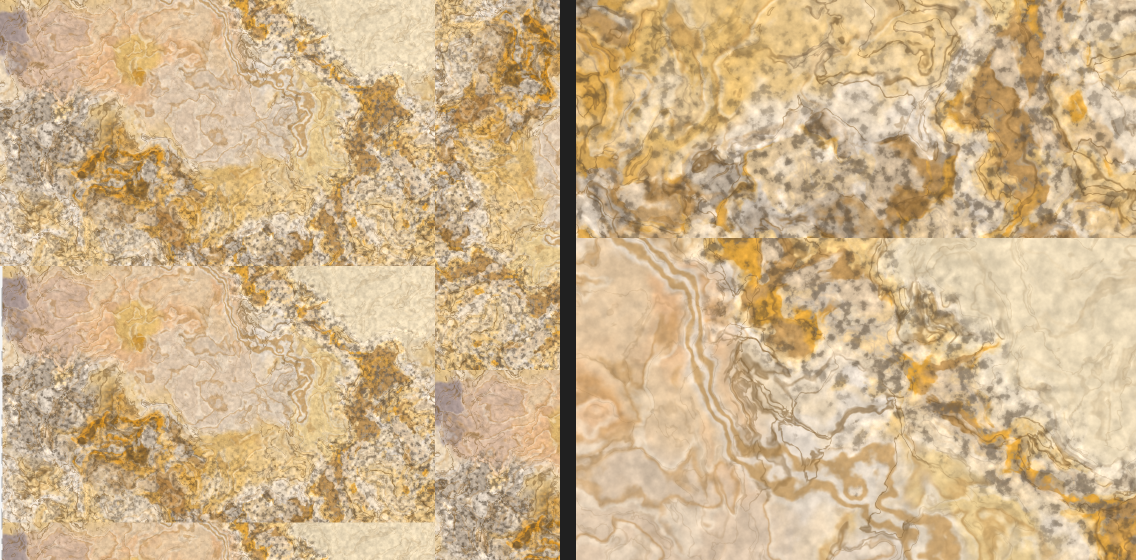
Left: the whole. Right: its middle third, enlarged.
Reproduce this texture procedurally as a Shadertoy shader.

```glsl
float hash(vec2 p) {
    vec3 h = fract(p.xyx * vec3(0.1031, 0.1030, 0.0973));
    h += dot(h, h.yzx + 33.33);
    return fract((h.x + h.y) * h.z);
}

float noise(vec2 p) {
    vec2 i = floor(p), f = fract(p);
    f = f * f * (3.0 - 2.0 * f);
    return mix(mix(hash(i), hash(i + vec2(1, 0)), f.x),
               mix(hash(i + vec2(0, 1)), hash(i + vec2(1, 1)), f.x), f.y);
}

float fbm(vec2 p) {
    float sum = 0.0, amp = 0.52;
    for (int i = 0; i < 5; i++, amp *= 0.5) {
        sum += amp * noise(p);
        p = mat2(1.6, 1.2, -1.2, 1.6) * p + 17.3;
    }
    return sum;
}

// Tilted ellipse with a slightly soft edge
float spot(vec2 p, vec2 centre, vec2 radius, float tilt) {
    float c = cos(tilt), s = sin(tilt);
    p = mat2(c, -s, s, c) * (p - centre);
    return 1.0 - smoothstep(0.8, 1.15, length(p / radius));
}

// Distance to a chain of segments
float chain(vec2 p, vec2 pts[5]) {
    float d = 1e3;
    for (int i = 0; i < 4; i++) {
        vec2 a = p - pts[i], b = pts[i + 1] - pts[i];
        d = min(d, length(a - b * clamp(dot(a, b) / dot(b, b), 0.0, 1.0)));
    }
    return d;
}

// One stone slab; q is in hundredths of the canvas from its top left corner
vec3 slab(vec2 q) {
    vec2 swirl = vec2(fbm(q * 0.11), fbm(q * 0.11 + 40.0)) - 0.5;
    vec2 ripple = vec2(fbm(q * 0.35 + 9.0), fbm(q * 0.35 + 70.0)) - 0.5;
    vec2 p = q + 12.0 * swirl + 3.0 * ripple;
    float cloud = fbm(p * 0.3 + 5.0), crumb = fbm(p * 0.3 + 3.0 * ripple + 80.0);
    float grain = fbm(q * 2.0 + 31.0), stain = fbm(p * 0.17 + 20.0);

    vec3 ochre = vec3(0.82, 0.60, 0.22), umber = vec3(0.67, 0.52, 0.32);
    vec3 grey = vec3(0.69, 0.63, 0.56), gold = vec3(0.86, 0.71, 0.44);
    vec3 chalk = vec3(0.89, 0.84, 0.78), cream = vec3(0.90, 0.82, 0.70);

    // Pale ground and broad stains
    vec3 col = mix(cream, chalk, smoothstep(0.38, 0.58, cloud));
    float bright = spot(p, vec2(66, 7), vec2(14, 10), 0.4);
    col = mix(col, gold, 0.7 * smoothstep(0.48, 0.62, stain) * (1.0 - bright));
    col = mix(col, vec3(0.92, 0.85, 0.72), bright);
    float peach = spot(p, vec2(27, 10), vec2(19, 13), 0.45);
    col = mix(col, mix(vec3(0.87, 0.70, 0.53), vec3(0.87, 0.76, 0.62), smoothstep(0.4, 0.65, stain)), peach);
    float mauve = spot(p, vec2(40, 21), vec2(14, 7), 0.3);
    col = mix(col, vec3(0.84, 0.76, 0.67), 0.85 * mauve);
    float cape = spot(p, vec2(57, 26), vec2(4.5, 11), -0.15);
    col = mix(col, vec3(0.90, 0.79, 0.57), cape);
    col = mix(col, vec3(0.82, 0.70, 0.60), spot(p, vec2(9, 8), vec2(6, 9), 0.0));
    col = mix(col, vec3(0.64, 0.57, 0.55), spot(p, vec2(3.5, 7), vec2(4, 5), 0.3));

    // Weathered grey patches streaked with ochre
    float worn = spot(p, vec2(8, 24), vec2(9, 10), 0.3);
    col = mix(col, grey, worn * smoothstep(0.30, 0.52, crumb));
    float ash = spot(p, vec2(27, 36), vec2(17, 8), 0.55);
    float base = spot(p, vec2(45, 45), vec2(20, 5), 0.0);
    vec3 silt = mix(grey, umber, smoothstep(0.44, 0.6, cloud));
    silt = mix(silt, ochre, 0.8 * smoothstep(0.50, 0.58, fbm(p * 0.4 + 55.0)));
    col = mix(col, silt, max(0.85 * ash, base * smoothstep(0.38, 0.54, crumb)));

    // Golden pockets
    col = mix(col, gold, spot(p, vec2(24, 12), vec2(5, 6), 0.2));
    col = mix(col, ochre, spot(p, vec2(24, 16), vec2(2, 1.6), 0.3));
    float pocket = spot(p, vec2(40, 34), vec2(5, 6.5), 0.2);
    col = mix(col, gold, pocket);
    float rust = spot(p, vec2(20, 31), vec2(7, 7), 0.4);
    col = mix(col, mix(vec3(0.80, 0.55, 0.15), vec3(0.52, 0.39, 0.20),
              smoothstep(0.44, 0.64, crumb)), rust * smoothstep(0.36, 0.48, cloud));
    float lens = spot(p, vec2(30, 42), vec2(4, 2), 0.5);
    col = mix(col, mix(vec3(0.42, 0.31, 0.18), vec3(0.66, 0.49, 0.28), lens), sqrt(lens));

    // Agate banding, strongest in the smooth stains
    float agate = max(max(peach, mauve), max(pocket, cape));
    float layer = fbm(p * 0.07 + 2.0) * 65.0 + 4.0 * cloud;
    float band = mix(0.65, 0.85, agate) * (1.0 - 0.8 * bright);
    col = mix(col, vec3(0.70, 0.52, 0.29), 0.55 * band * pow(0.5 + 0.5 * sin(layer), 12.0));
    col = mix(col, vec3(0.93, 0.87, 0.78), 0.55 * band * pow(0.5 + 0.5 * sin(layer + 1.2), 9.0));

    // Rim around the peach stain
    float rim = chain(p, vec2[5](vec2(25, -1), vec2(37, 5), vec2(43, 13), vec2(51, 16), vec2(55, 27)));
    col = mix(col, chalk, 0.8 * (1.0 - smoothstep(0.7, 1.8, rim)));
    col = mix(col, vec3(0.74, 0.58, 0.36), 0.8 * (1.0 - smoothstep(0.1, 0.4, abs(rim - 0.5))));

    // Ragged rusty veins
    float vein = chain(p, vec2[5](vec2(42, -2), vec2(54, 8), vec2(65, 18), vec2(68, 28), vec2(58, 41)));
    float branch = chain(p, vec2[5](vec2(62, 16), vec2(68, 20), vec2(73, 27), vec2(75, 36), vec2(78, 46)));
    float ragged = min(vein, branch + 0.5) + 9.0 * (crumb - 0.5);
    vec3 ore = mix(ochre, umber, smoothstep(0.36, 0.56, cloud));
    ore = mix(ore, grey, 0.7 * smoothstep(0.46, 0.62, crumb + 0.6 * (grain - 0.5)));
    col = mix(col, gold, 0.6 * (1.0 - smoothstep(3.0, 5.0, ragged)));
    col = mix(col, ore, 0.95 * (1.0 - smoothstep(1.5, 3.0, ragged)));

    // Cracks, crumbs and grain
    float rough = max(max(worn, max(base, 0.7 * ash)), 1.0 - smoothstep(3.0, 9.0, ragged));
    rough = max(rough, 0.6 * smoothstep(28.0, 40.0, q.y));
    float calm = 1.0 - 0.75 * max(bright, agate);
    for (float size = 0.2; size < 0.6; size *= 2.2) {
        float crack = abs(fbm(p * size + 60.0) - 0.5);
        col = mix(col, vec3(0.50, 0.37, 0.20), 0.6 * max(calm, rough) * (1.0 - smoothstep(0.0, 0.03, crack)));
    }
    col = mix(col, chalk, 0.6 * rough * smoothstep(0.52, 0.60, fbm(p * 0.35 + 90.0)));
    col = mix(col, vec3(0.45, 0.37, 0.28), 0.4 * rough * smoothstep(0.56, 0.70, grain));
    return col * (1.02 + mix(0.25, 0.65, rough) * (0.5 - grain) + 0.15 * (0.5 - crumb));
}

// Slabs laid in two columns; the upper right one is turned a quarter
vec3 paving(vec2 uv) {
    vec2 d = vec2(uv.x, 1.0 - uv.y), q = d - vec2(0.777, 0.661);
    if (d.x < 0.777) q = d - vec2(0, d.y < 0.475 ? 0.0 : d.y < 0.933 ? 0.475 : 0.933);
    else if (d.y < 0.661) q = vec2(d.y + 0.111, 1.2526 - d.x);
    // Chipped white joint on the left
    float chip = step(0.0025, d.x) * step(0.45, noise(d * 90.0));
    return d.x < 0.0045 && d.y > 0.475 ? vec3(0.96 - 0.3 * chip) : slab(100.0 * q);
}

void mainImage(out vec4 fragColor, in vec2 fragCoord) {
    vec3 sum = vec3(0);
    for (int i = 0; i < 4; i++)
        sum += paving((fragCoord + 0.5 * vec2(i & 1, i >> 1) - 0.25) / iResolution.xy);
    fragColor = vec4(sum / 4.0, 1.0);
}
```
